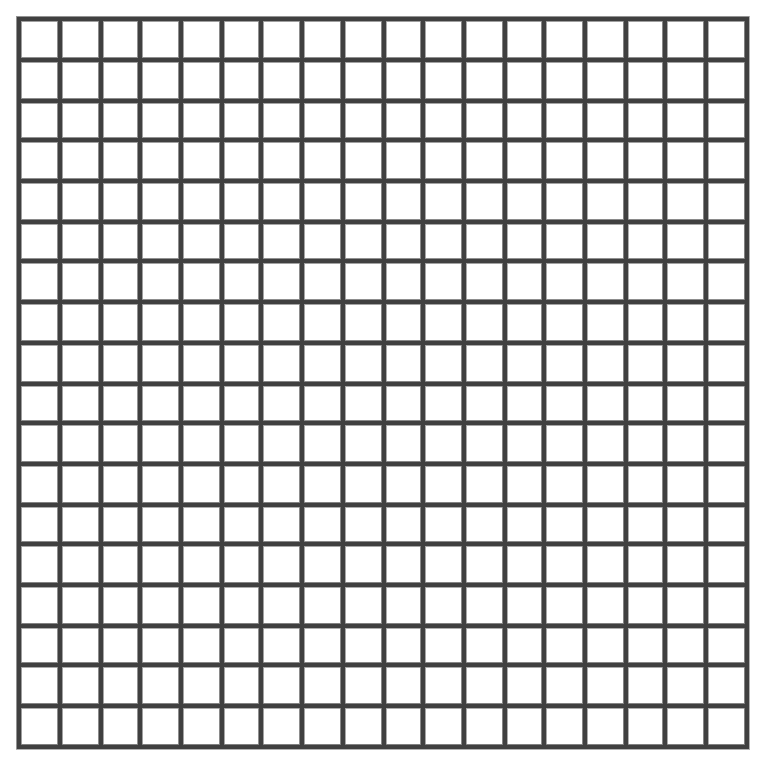
Give the GLSL for this pattern, as a Shadertoy shader.

```glsl
const int CELLS = 18;

// Rule positions advance by 21 small units, with an occasional shorter step of 20
float rulePosition(int index) {
    float k = float(index);
    return 0.0247 + 0.002541 * (21.0 * k - floor(0.3 * k + 0.25));
}

void mainImage(out vec4 fragColor, in vec2 fragCoord) {
    float pixel = 1.0 / min(iResolution.x, iResolution.y);
    vec2 uv = (fragCoord - 0.5 * iResolution.xy) * pixel + 0.5;
    uv.y = 1.0 - uv.y;

    // Distance to the nearest vertical and horizontal rule
    vec2 nearest = vec2(1.0);
    for (int i = 0; i <= CELLS; i++) {
        nearest = min(nearest, abs(uv - rulePosition(i)));
    }

    // Clip the rules at the outer frame
    float first = rulePosition(0);
    float last = rulePosition(CELLS);
    vec2 outside = abs(uv - 0.5 * (first + last)) - 0.5 * (last - first);
    float dist = max(min(nearest.x, nearest.y), max(outside.x, outside.y)) - 0.0033;

    float ink = 1.0 - smoothstep(-0.75 * pixel, 0.75 * pixel, dist);
    fragColor = vec4(mix(vec3(1.0), vec3(0.25), ink), 1.0);
}
```
